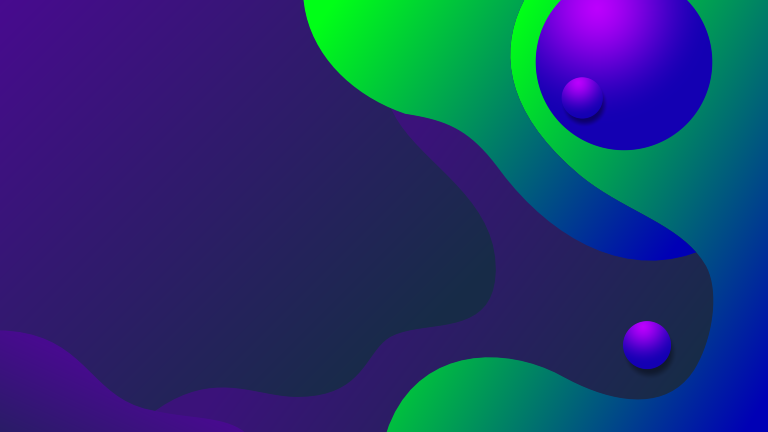
Give the GLSL for this background, as a Shadertoy shader.

```glsl
// Flowing layered waves in neon green, blue and violet, with glossy spheres.
// Each wave edge is a chain of cubic curves on a 16 x 9 grid; a ray cast to the
// right tells inside from outside, and the nearest distance smooths the edge.

const vec3 GREEN = vec3(0.0, 1.0, 0.09);
const vec3 BLUE = vec3(0.0, 0.0, 0.71);
const vec3 PURPLE = vec3(0.28, 0.04, 0.56);
const vec3 VIOLET = vec3(0.23, 0.07, 0.48);
const vec3 NAVY = vec3(0.09, 0.17, 0.28);
const vec3 MAGENTA = vec3(0.75, 0.0, 1.0);
const vec3 INDIGO = vec3(0.08, 0.0, 0.70);
const vec2 NEW_EDGE = vec2(1e4, 1.0);   // squared distance, side

// Adds one segment: keeps the nearest distance and flips the side when crossed
void addLine(inout vec2 edge, vec2 p, vec2 a, vec2 b) {
    vec2 ab = b - a, ap = p - a;
    vec2 gap = ap - ab * clamp(dot(ap, ab) / dot(ab, ab), 0.0, 1.0);
    edge.x = min(edge.x, dot(gap, gap));
    if ((a.y > p.y) != (b.y > p.y) && p.x < a.x + ab.x * ap.y / ab.y) edge.y = -edge.y;
}

void addCurve(inout vec2 edge, vec2 p, vec2 a, vec2 b, vec2 c, vec2 d) {
    const int STEPS = 18;
    vec2 last = a;
    for (int i = 1; i <= STEPS; i++) {
        float t = float(i) / float(STEPS), s = 1.0 - t;
        vec2 next = s*s*s*a + 3.0*s*s*t*b + 3.0*s*t*t*c + t*t*t*d;
        addLine(edge, p, last, next);
        last = next;
    }
}

// Coverage from signed distance, about one pixel wide
float cover(float dist, float px) { return smoothstep(0.6 * px, -0.6 * px, dist); }

float fill(vec2 edge, float px) { return cover(edge.y * sqrt(edge.x), px); }

vec3 ramp(vec2 p, vec2 start, vec2 end, vec3 first, vec3 second) {
    vec2 axis = end - start;
    return mix(first, second, clamp(dot(p - start, axis) / dot(axis, axis), 0.0, 1.0));
}

// Wide silhouette with a lobe on the right
float cardShape(vec2 p, float px) {
    vec2 e = NEW_EDGE;
    addCurve(e, p, vec2(11.04, 9.21), vec2(10.33, 8.06), vec2(10.46, 6.71), vec2(12.08, 5.35));
    addCurve(e, p, vec2(12.08, 5.35), vec2(13.02, 4.58), vec2(14.21, 4.33), vec2(14.71, 3.46));
    addCurve(e, p, vec2(14.71, 3.46), vec2(15.0, 2.92), vec2(14.85, 1.92), vec2(14.46, 1.29));
    addCurve(e, p, vec2(14.46, 1.29), vec2(13.9, 0.42), vec2(12.79, 0.58), vec2(11.77, 1.13));
    addCurve(e, p, vec2(11.77, 1.13), vec2(10.52, 1.85), vec2(8.54, 1.81), vec2(8.0, -0.17));
    return fill(e, px);
}

// Bright swoosh hanging from the top
float swooshShape(vec2 p, float px) {
    vec2 e = NEW_EDGE;
    addCurve(e, p, vec2(6.31, 9.21), vec2(6.33, 7.96), vec2(7.29, 7.02), vec2(8.44, 6.63));
    addCurve(e, p, vec2(8.44, 6.63), vec2(9.27, 6.5), vec2(9.75, 6.33), vec2(10.35, 5.54));
    addCurve(e, p, vec2(10.35, 5.54), vec2(11.46, 4.0), vec2(13.33, 2.85), vec2(15.21, 4.1));
    addLine(e, p, vec2(15.21, 4.1), vec2(18.75, 9.42));
    return fill(e, px);
}

// Dark panel on the left
float panelShape(vec2 p, float px) {
    vec2 e = NEW_EDGE;
    addLine(e, p, vec2(8.08, 9.21), vec2(8.08, 6.92));
    addCurve(e, p, vec2(8.08, 6.92), vec2(8.44, 5.71), vec2(10.35, 5.04), vec2(10.33, 3.37));
    addCurve(e, p, vec2(10.33, 3.37), vec2(10.31, 1.92), vec2(8.85, 2.37), vec2(8.13, 1.98));
    addCurve(e, p, vec2(8.13, 1.98), vec2(7.6, 1.67), vec2(7.6, 0.73), vec2(6.19, 0.73));
    addCurve(e, p, vec2(6.19, 0.73), vec2(5.31, 0.73), vec2(4.48, 1.33), vec2(3.23, 0.44));
    addLine(e, p, vec2(3.23, 0.44), vec2(2.08, -0.17));
    return fill(e, px);
}

// Low wave in the bottom left corner
float cornerShape(vec2 p, float px) {
    vec2 e = NEW_EDGE;
    addCurve(e, p, vec2(-0.21, 2.12), vec2(1.87, 2.17), vec2(1.77, 0.67), vec2(3.23, 0.44));
    addCurve(e, p, vec2(3.23, 0.44), vec2(4.06, 0.25), vec2(4.9, 0.35), vec2(5.25, -0.17));
    return fill(e, px);
}

// Sphere with an off-centre glow and a soft shadow below
vec3 sphere(vec3 base, vec2 p, vec2 center, float radius, vec2 glow, float reach, float shadow, float px) {
    vec2 under = center + radius * vec2(0.12, -0.3);
    base *= 1.0 - shadow * smoothstep(1.15 * radius, 0.75 * radius, length(p - under));
    vec3 skin = mix(MAGENTA, INDIGO, smoothstep(-0.1, 1.0, length(p - glow) / reach));
    return mix(base, skin, cover(length(p - center) - radius, px));
}

void mainImage(out vec4 fragColor, in vec2 fragCoord) {
    vec2 p = fragCoord / iResolution.xy * vec2(16.0, 9.0);
    float px = 9.0 / iResolution.y;
    float card = cardShape(p, px);

    // Waves, back to front
    vec3 color = ramp(p, vec2(10.5, 8.2), vec2(17.8, 3.73), GREEN, BLUE);
    color = mix(color, ramp(p, vec2(8.96, 6.71), vec2(15.02, 2.16), VIOLET, NAVY), card);
    color = mix(color, ramp(p, vec2(0.0, 9.0), vec2(7.84, 1.16), PURPLE, NAVY), panelShape(p, px));
    color = mix(color, ramp(p, vec2(1.25, 1.71), vec2(0.4, -0.2), PURPLE, vec3(0.16, 0.11, 0.40)), cornerShape(p, px));
    color = mix(color, ramp(p, vec2(6.8, 8.75), vec2(13.8, 3.5), GREEN, BLUE), card * swooshShape(p, px));

    // Spheres
    color = sphere(color, p, vec2(13.0, 7.71), 1.84, vec2(12.44, 8.83), 2.4, 0.0, px);
    color = sphere(color, p, vec2(12.13, 6.96), 0.43, vec2(12.05, 7.28), 0.72, 0.4, px);
    color = sphere(color, p, vec2(13.48, 1.81), 0.5, vec2(13.4, 2.2), 0.8, 0.4, px);

    fragColor = vec4(color, 1.0);
}
```
